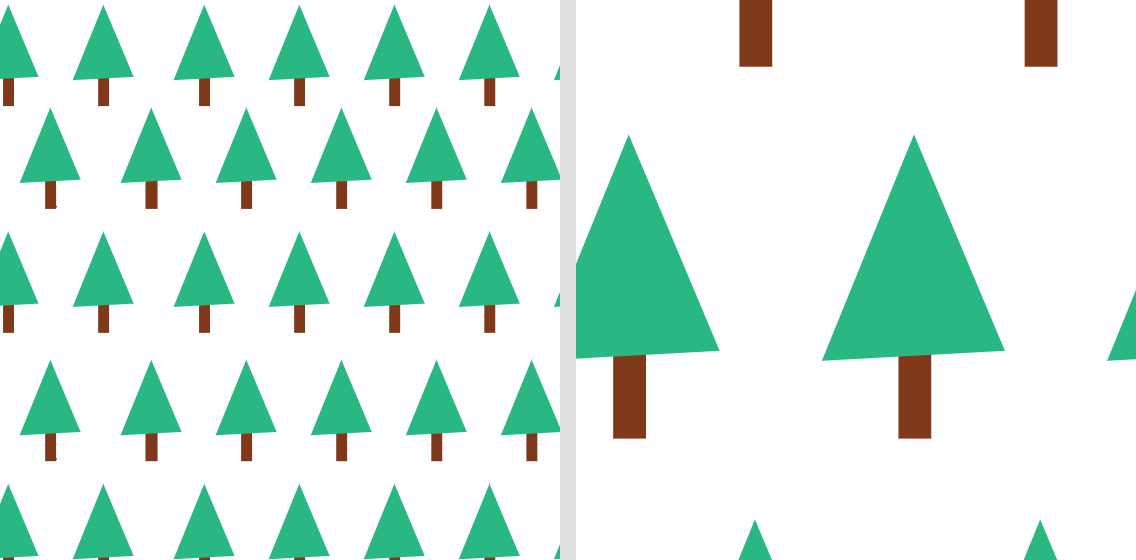
Left: the whole. Right: its middle third, enlarged.
Reproduce this pattern procedurally as a WebGL 1 fragment shader.

```glsl
precision highp float;
// Staggered rows of flat fir trees on white: a slightly skewed green triangle
// above a brown trunk. Two loops place the trees on an uneven grid, and
// signed distances give the smooth edges. The canvas is 768 units wide.

uniform vec2 u_resolution;

// Signed distance to the line a-b, positive on its left when y points down.
float edgeDistance(vec2 p, vec2 a, vec2 b) {
  vec2 along = normalize(b - a);
  return dot(p - a, vec2(along.y, -along.x));
}

float crownDistance(vec2 p) {
  vec2 apex = vec2(0.0, -0.5);
  vec2 leftFoot = vec2(-41.5, 101.5);
  vec2 rightFoot = vec2(41.0, 97.0);
  return max(edgeDistance(p, apex, rightFoot),
         max(edgeDistance(p, rightFoot, leftFoot),
             edgeDistance(p, leftFoot, apex))) - 0.4;
}

float boxDistance(vec2 p, vec2 center, vec2 halfSize) {
  vec2 d = abs(p - center) - halfSize;
  return max(d.x, d.y);
}

// Apex of a tree; each row has one wider gap, and the first row sits lower.
vec2 treeApex(float row, float column) {
  float odd = mod(row, 2.0);
  float x = mix(11.3, 69.0, odd) + 130.4 * column
          + 8.0 * step(1.5 - odd, column);
  float y = 346.0 * floor(row / 2.0) + mix(-27.0, 149.0, odd)
          + 35.0 * (1.0 - step(0.5, row));
  return vec2(x, y);
}

void main() {
  vec2 uv = gl_FragCoord.xy / u_resolution;
  vec2 p = vec2(uv.x, 1.0 - uv.y) * 768.0;
  float pixel = 768.0 / min(u_resolution.x, u_resolution.y);
  float crown = 1e3;
  float trunk = 1e3;

  for (int r = 0; r < 5; r++) {
    for (int c = 0; c < 7; c++) {
      float row = float(r);
      float column = float(c);
      float odd = mod(row, 2.0);
      vec2 q = p - treeApex(row, column);
      crown = min(crown, crownDistance(q));

      // The second trunk of each odd row is a little wider.
      float wide = odd * (1.0 - step(0.5, abs(column - 1.0)));
      trunk = min(trunk, boxDistance(q, vec2(0.4, 118.0),
                                     vec2(7.5 + 0.8 * wide, 19.5)));

      // The first trunk of each odd row has a small spur at its foot.
      if (odd > 0.5 && c == 0) {
        trunk = min(trunk, boxDistance(q, vec2(8.2, 134.5), vec2(1.0)));
      }
    }
  }

  vec3 color = vec3(1.0);
  color = mix(color, vec3(0.50, 0.22, 0.10), clamp(0.5 - trunk / pixel, 0.0, 1.0));
  color = mix(color, vec3(0.16, 0.72, 0.51), clamp(0.5 - crown / pixel, 0.0, 1.0));
  gl_FragColor = vec4(color, 1.0);
}
```
